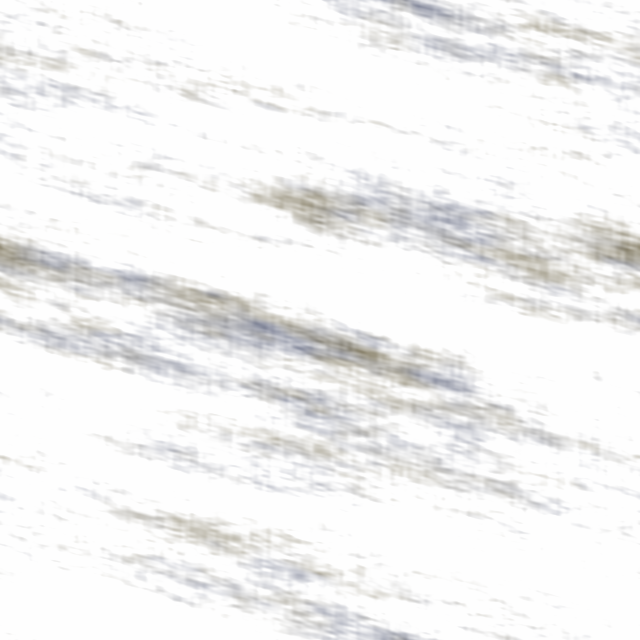
Give the GLSL for this texture, as a WebGL 1 fragment shader.

```glsl
precision highp float;
uniform vec2 u_resolution;

float hash(vec2 p) {
  return fract(sin(dot(p, vec2(127.1, 311.7))) * 43758.5453);
}

// Lattice corner, wrapped so that one step across the tile follows the slope
float corner(vec2 cell, vec2 cells, float slope) {
  float turns = floor(cell.x / cells.x);
  cell.x -= turns * cells.x;
  cell.y = mod(cell.y - turns * cells.y * slope, cells.y);
  return hash(cell + cells.yx * 0.37);
}

// Tiling value noise along a falling slope, near unit variance;
// cells.y * slope must be whole
float streaks(vec2 uv, vec2 cells, float slope) {
  vec2 p = vec2(uv.x, uv.y + uv.x * slope) * cells;
  vec2 cell = floor(p);
  vec2 f = p - cell;
  f = f * f * (3.0 - 2.0 * f);
  float low = mix(corner(cell, cells, slope),
                  corner(cell + vec2(1.0, 0.0), cells, slope), f.x);
  float high = mix(corner(cell + vec2(0.0, 1.0), cells, slope),
                   corner(cell + vec2(1.0, 1.0), cells, slope), f.x);
  return (mix(low, high, f.y) - 0.5) * 4.66;
}

void main() {
  vec2 uv = gl_FragCoord.xy / u_resolution;

  // Broad brushed bands
  float density = 0.62 * streaks(uv, vec2(2.0, 12.0), 0.25)
                + 0.50 * streaks(uv, vec2(3.0, 20.0), 0.25)
                + 0.34 * streaks(uv, vec2(6.0, 40.0), 0.25);

  // Dry bristle marks
  density += 0.28 * streaks(uv, vec2(14.0, 84.0), 0.25)
           + 0.25 * streaks(uv, vec2(32.0, 140.0), 0.25)
           + 0.24 * streaks(uv, vec2(60.0, 220.0), 0.25);

  // Faint woven threads
  density += 0.13 * streaks(uv, vec2(44.0, 210.0), 0.0)
           + 0.13 * streaks(uv, vec2(150.0, 50.0), 0.0);

  // Soft cut to bare white
  float ink = 0.14 * density + 0.004;
  ink = 0.5 * (ink + sqrt(ink * ink + 0.0002));

  // Cool and warm patches of grey
  float warmth = 0.7 * streaks(uv, vec2(7.0, 24.0), 0.25)
               + 0.5 * streaks(uv, vec2(24.0, 64.0), 0.25);
  vec3 coolInk = vec3(1.06, 1.02, 0.86);
  vec3 warmInk = vec3(0.95, 1.01, 1.20);
  vec3 absorbed = mix(coolInk, warmInk, smoothstep(-1.5, 1.5, warmth));

  gl_FragColor = vec4(vec3(0.997) - ink * absorbed, 1.0);
}
```
